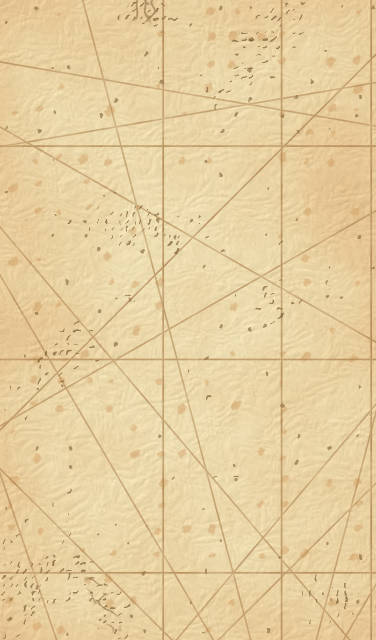
A WebGL 1 fragment shader for this texture:

```glsl
precision highp float;
// Aged parchment chart: creased paper, foxing spots, rhumb lines and inked dashes.
uniform vec2 u_resolution;

const vec3 CREAM = vec3(0.928, 0.866, 0.690);
const vec3 TAN = vec3(0.902, 0.782, 0.585);
const vec3 ROSE = vec3(0.850, 0.695, 0.505);
const vec3 LINE_BROWN = vec3(0.67, 0.50, 0.30);
const vec3 FOXING = vec3(0.78, 0.55, 0.31);
const vec3 INK = vec3(0.49, 0.37, 0.21);

float hash(vec2 p) {
  vec3 q = fract(p.xyx * 0.1031);
  q += dot(q, q.yzx + 33.33);
  return fract((q.x + q.y) * q.z);
}

float corner(vec2 cell, vec2 offset) {
  float angle = 6.2832 * hash(cell);
  return dot(vec2(cos(angle), sin(angle)), offset);
}

float gradientNoise(vec2 p) {
  vec2 i = floor(p), f = fract(p);
  vec2 u = f * f * f * (f * (f * 6.0 - 15.0) + 10.0);
  vec2 e = vec2(1.0, 0.0);
  float low = mix(corner(i, f), corner(i + e, f - e), u.x);
  float high = mix(corner(i + e.yx, f - e.yx), corner(i + 1.0, f - 1.0), u.x);
  return mix(low, high, u.y);
}

float fbm(vec2 p) {
  float sum = 0.0, gain = 0.6;
  for (int k = 0; k < 4; k++) {
    sum += gain * gradientNoise(p);
    p = p * 2.07 + 17.3;
    gain *= 0.5;
  }
  return sum;
}

// Height of the creased, fibrous paper.
float relief(vec2 p) {
  vec2 warp = vec2(gradientNoise(p * 18.0), gradientNoise(p * 18.0 + 40.0));
  vec2 q = p + 0.025 * warp;
  float crease = abs(gradientNoise(q * vec2(42.0, 62.0)));
  return crease + 0.5 * abs(gradientNoise(q * 105.0 + 9.0));
}

float blob(vec2 p, vec2 center, vec2 radius) {
  vec2 d = (p - center) / radius;
  return exp(-dot(d, d));
}

// Soft patch stretched along a direction.
float cluster(vec2 p, vec2 center, vec2 radius, float angle) {
  float c = cos(angle), s = sin(angle);
  vec2 d = p - center;
  return blob(vec2(c * d.x + s * d.y, c * d.y - s * d.x), vec2(0.0), radius);
}

float stroke(float dist, float halfWidth, float px) {
  return 1.0 - smoothstep(halfWidth - 0.6 * px, halfWidth + 0.8 * px, abs(dist));
}

float ray(vec2 p, vec2 origin, float angle, float px) {
  vec2 d = p - origin;
  return stroke(d.x * sin(angle) - d.y * cos(angle), 0.0011, px);
}

// Two lines mirrored about the vertical through their crossing.
float crossing(vec2 p, vec2 center, float angle, float px) {
  return ray(abs(p - center), vec2(0.0), angle, px);
}

// One jittered capsule per grid cell; size holds half length and radius.
float marks(vec2 p, float cells, vec2 size, float angle, float density, float seed, float px) {
  vec2 g = p * cells, id = floor(g) + seed;
  vec2 jitter = vec2(hash(id + 3.1), hash(id + 7.7));
  vec2 d = fract(g) - mix(vec2(0.36), vec2(0.64), jitter);
  float a = angle + 0.7 * (hash(id + 11.3) - 0.5);
  vec2 axis = vec2(cos(a), sin(a));
  vec2 extent = size * mix(0.4, 1.0, hash(id + 19.9));
  d -= axis * clamp(dot(d, axis), -extent.x, extent.x);
  float soft = px * cells;
  float shape = 1.0 - smoothstep(extent.y - 0.5 * soft, extent.y + 0.7 * soft, length(d));
  return shape * step(hash(id + 29.5), density);
}

float rhumbLines(vec2 p, float px) {
  float l = crossing(p, vec2(0.388, 0.837), 0.169, px);
  l = max(l, crossing(p, vec2(0.408, 0.568), 0.520, px));
  l = max(l, crossing(p, vec2(0.411, 0.160), 0.868, px));
  l = max(l, crossing(p, vec2(0.435, -0.174), 1.042, px));
  l = max(l, crossing(p, vec2(0.305, -0.036), 0.783, px));
  l = max(l, crossing(p, vec2(0.443, -0.195), 1.314, px));
  l = max(l, ray(p, vec2(0.0, 0.260), -1.243, px));
  return max(0.75 * l, 0.9 * ray(p, vec2(0.0, 0.328), 0.785, px));
}

float gridLines(vec2 p, float px) {
  float row = abs(fract((p.y - 0.105) * 3.0 + 0.5) - 0.5) / 3.0;
  float column = min(abs(p.x - 0.255), min(abs(p.x - 0.440), abs(p.x - 0.580)));
  return stroke(min(row, column), 0.0012, px);
}

void main() {
  float px = 1.0 / u_resolution.y;
  vec2 p = gl_FragCoord.xy * px;
  vec2 edge = abs(gl_FragCoord.xy / u_resolution * 2.0 - 1.0);

  // Ageing: darker borders, clouds and two broad stains.
  float age = 0.16 + 0.65 * pow(edge.x, 3.0) + 0.55 * pow(edge.y, 5.0);
  age += 0.9 * fbm(p * 6.0 + 4.0) + 0.25 * fbm(p * 30.0);
  age += 0.65 * blob(p, vec2(0.52, 0.68), vec2(0.10, 0.13));
  age += 0.45 * blob(p, vec2(0.06, 0.50), vec2(0.10, 0.10));
  vec3 color = mix(CREAM, TAN, clamp(age, 0.0, 1.0));
  color = mix(color, ROSE, clamp(age - 1.0, 0.0, 1.0));

  // Raking light over the paper, plus fine grain.
  vec2 tilt = vec2(-0.0013, 0.0013);
  color += 0.105 * (relief(p - tilt) - relief(p + tilt));
  color += 0.022 * gradientNoise(p * 240.0);

  // Foxing: ragged pale blotches and small dark specks.
  vec2 ragged = p + 0.004 * vec2(gradientNoise(p * 130.0), gradientNoise(p * 130.0 + 50.0));
  float blotch = marks(ragged, 26.0, vec2(0.06, 0.15), 0.8, 0.30, 5.0, 2.0 * px);
  float speck = marks(ragged, 42.0, vec2(0.04, 0.11), 1.2, 0.09, 71.0, px);
  color = mix(color, FOXING, 0.36 * blotch);
  color = mix(color, INK, 0.6 * speck);

  // Ruled lines, worn unevenly.
  float wear = 0.72 + 0.35 * gradientNoise(p * 25.0);
  color = mix(color, LINE_BROWN, wear * max(rhumbLines(p, px), 0.9 * gridLines(p, px)));

  // Ink dashes and coast fragments gathered in clusters.
  float coast = cluster(p, vec2(0.225, 0.985), vec2(0.035, 0.03), 0.0);
  coast += cluster(p, vec2(0.16, 0.06), vec2(0.08, 0.018), -1.1);
  float land = coast + cluster(p, vec2(0.41, 0.94), vec2(0.10, 0.028), 0.95);
  land += cluster(p, vec2(0.21, 0.65), vec2(0.08, 0.026), -0.2);
  land += cluster(p, vec2(0.04, 0.09), vec2(0.07, 0.06), 0.7);
  land += 0.6 * cluster(p, vec2(0.10, 0.44), vec2(0.09, 0.025), 0.7);
  land += 0.7 * cluster(p, vec2(0.53, 0.06), vec2(0.035, 0.03), 0.0);
  land += 0.5 * cluster(p, vec2(0.42, 0.53), vec2(0.06, 0.02), -0.5);
  float heading = 0.85 + 1.8 * gradientNoise(p * 5.0);
  float dashes = marks(ragged, 88.0, vec2(0.34, 0.11), heading, 0.75 * land, 131.0, px);
  float shore = stroke(gradientNoise(p * 42.0), 0.05, 42.0 * px) * smoothstep(0.45, 0.8, coast);
  color = mix(color, INK, 0.72 * max(dashes, 0.75 * shore));

  gl_FragColor = vec4(clamp(color, 0.0, 1.0), 1.0);
}
```
